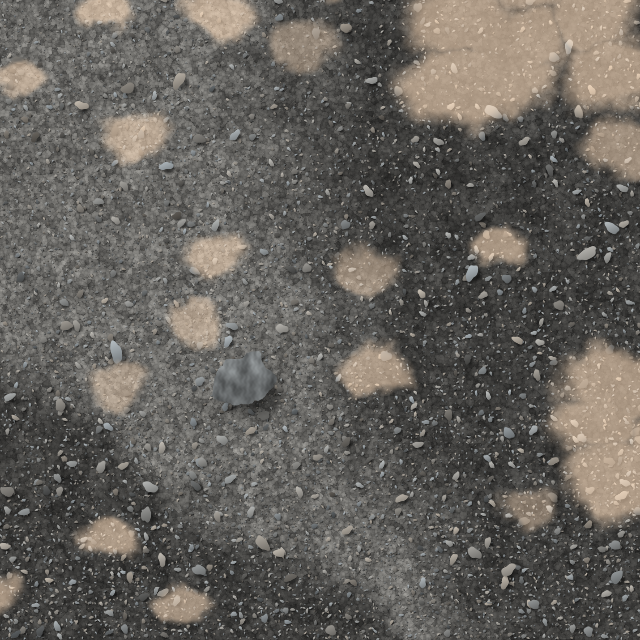
Reproduce this texture procedurally as a WebGL 2 fragment shader.

```glsl
#version 300 es
precision highp float;
// Stony grey dirt path in tree shade, dappled with soft patches of sunlight.
uniform vec2 u_resolution;
out vec4 fragColor;

vec3 hash3(vec2 p) {
  vec3 q = fract(vec3(p.xyx) * vec3(0.1031, 0.1030, 0.0973));
  q += dot(q, q.yxz + 33.33);
  return fract((q.xxy + q.yzz) * q.zyx);
}

// Layered, rotated sines, roughly -1 to 1
float waves(vec2 p) {
  float sum = 0.0, amp = 0.5;
  for (int i = 0; i < 5; i++) {
    p = mat2(0.8, 0.6, -0.6, 0.8) * p * 1.7 + 1.3;
    sum += amp * sin(p.x + 1.5 * sin(p.y));
    amp *= 0.62;
  }
  return sum;
}

// Cellular grit: random tone per grain, darker between grains
float grit(vec2 p) {
  vec2 cell = floor(p);
  float nearest = 4.0, tone = 0.0;
  for (int y = -1; y <= 1; y++)
    for (int x = -1; x <= 1; x++) {
      vec2 id = cell + vec2(x, y);
      vec3 rnd = hash3(id + 71.0);
      float d = length(id + rnd.xy - p);
      if (d < nearest) { nearest = d; tone = rnd.z; }
    }
  return tone - 0.5 + 0.7 * (0.45 - nearest);
}

// Paints one rounded stone with its contact shadow and returns its coverage
float addStone(inout vec3 color, vec2 q, float radius, vec3 rnd, float blur) {
  float turn = 6.2832 * rnd.x, c = cos(turn), s = sin(turn);
  vec2 local = mat2(c, s, -s, c) * q * vec2(1.0, 1.15 + 0.65 * rnd.y);
  float a = atan(local.y, local.x);
  float outline = radius * (1.0 + 0.1 * sin(2.0 * a + 9.0 * rnd.z)
    + 0.09 * sin(3.0 * a + 20.0 * rnd.y) + 0.05 * sin(5.0 * a + 30.0 * rnd.z));
  float shadowEdge = length((q - vec2(0.25, -0.35) * radius) * vec2(1.0, 1.3)) - 0.8 * radius;
  color *= 1.0 - 0.45 * (1.0 - smoothstep(-0.3 * radius, 0.5 * radius, shadowEdge));
  float cover = 1.0 - smoothstep(-blur, blur, length(local) - outline);
  vec3 tint = mix(vec3(0.95, 1.0, 1.03), vec3(1.05, 1.0, 0.93), fract(rnd.y * 7.3));
  float light = dot(q, vec2(-0.35, 0.9)) / radius;
  vec3 stone = mix(0.3, 0.64, rnd.z) * tint * (1.0 + 0.2 * light);
  color = mix(color, stone, cover);
  return cover;
}

// Scattered stones, one candidate per cell
void addStones(inout vec3 color, vec2 p, float scale, float density) {
  vec2 g = p * scale, cell = floor(g);
  for (int y = -1; y <= 1; y++)
    for (int x = -1; x <= 1; x++) {
      vec2 id = cell + vec2(x, y);
      vec3 place = hash3(id + scale), rnd = hash3(id + 3.7 * scale + 19.0);
      if (place.z > density) continue;
      float radius = mix(0.17, 0.42, rnd.y * rnd.x);
      addStone(color, g - id - 0.2 - 0.6 * place.xy, radius, rnd.zxy, 0.8 * scale / u_resolution.y);
    }
}

// Sun patches: soft blobs that grow and merge where the canopy is open
float sunlight(vec2 p) {
  vec2 warped = p + 0.014 * vec2(waves(p * 17.0), waves(p.yx * 19.0 + 5.0));
  vec2 g = warped * vec2(8.0, 11.0), cell = floor(g);
  float sun = 0.0;
  for (int y = -1; y <= 1; y++)
    for (int x = -1; x <= 1; x++) {
      vec2 id = cell + vec2(x, y);
      vec3 rnd = hash3(id + 43.0);
      vec2 center = id + 0.2 + 0.6 * rnd.xy;
      vec2 at = center / vec2(8.0, 11.0);
      float open = 1.0 - smoothstep(0.12, 0.28, length((at - vec2(0.84, 0.92)) * vec2(0.8, 1.3)));
      open = max(open, 1.0 - smoothstep(0.04, 0.13, length((at - vec2(1.0, 0.32)) * vec2(1.0, 0.5))));
      float chance = 0.14 + 0.4 * smoothstep(0.78, 0.98, at.y);
      chance *= 1.0 - 0.8 * smoothstep(0.55, 0.75, at.x);
      if (rnd.z > max(chance, open)) continue;
      float radius = mix(0.42, 0.72, open) * (0.85 + 0.3 * rnd.x);
      float blob = 1.0 - smoothstep(0.6, 1.1, length(g - center) / radius);
      sun = max(sun, blob * mix(0.65 + 0.35 * rnd.y, 1.0, open));
    }
  return sun;
}

void main() {
  vec2 p = gl_FragCoord.xy / u_resolution.y;

  // Pale trodden path between darker soil at the lower left and right
  float drift = 0.06 * waves(p * 7.0);
  float lower = smoothstep(-0.06, 0.07, p.y - 0.42 + 0.68 * p.x + drift);
  float right = smoothstep(-0.1, 0.12, 0.46 + 0.27 * (1.0 - p.y) * (1.0 - p.y) - p.x + drift);
  float path = lower * right;
  float tone = mix(0.235, 0.41, path) + 0.035 * waves(p * 24.0);
  tone *= 1.0 + 0.36 * grit(p * 110.0) + 0.3 * grit(p * 210.0 + 9.0);
  vec3 color = tone * vec3(1.01, 1.0, 0.97);

  // Gravel from fine to coarse, denser toward the foreground
  float scale = 150.0, density = 0.42;
  for (int i = 0; i < 5; i++) {
    addStones(color, p, scale, density * mix(1.15, 0.5, p.y));
    scale *= 0.63;
    density *= 0.78;
  }

  // One rough boulder with creases
  vec2 q = p - vec2(0.38, 0.405) + 0.005 * vec2(waves(p * 50.0), waves(p.yx * 45.0));
  float rock = addStone(color, q, 0.05, vec3(0.88, 0.3, 0.4), 0.8 / u_resolution.y);
  color *= 1.0 + 0.3 * rock * waves(p * vec2(65.0, 40.0));

  // Warm sun lifts the ground and softens its contrast
  vec3 sunny = vec3(0.76, 0.68, 0.6) + 0.42 * (color - 0.36);
  color = mix(color, sunny, 0.95 * sunlight(p));
  fragColor = vec4(clamp(color, 0.0, 1.0), 1.0);
}
```
